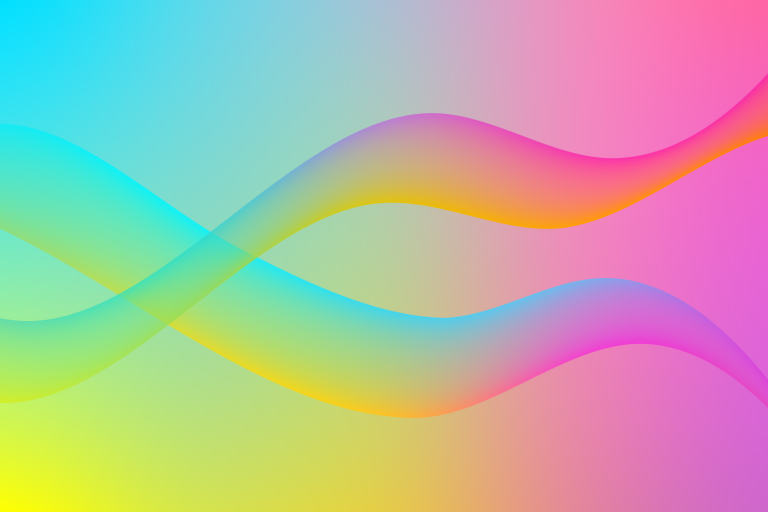
This background is drawn by a Shadertoy shader. Its source:

```glsl
// Two translucent silky ribbons crossing over a soft rainbow backdrop.
// The backdrop blends three horizontal colour ramps; each ribbon lies between
// two wave edges built from smooth steps and is shaded from edge to edge.

// Smooth curve through five evenly spaced colours, x from 0 to 1
vec3 ramp(vec3 c[5], float x) {
    float s = clamp(x, 0.0, 1.0) * 4.0;
    int i = min(int(s), 3);
    float t = s - float(i);
    vec3 a = c[max(i - 1, 0)], b = c[i], d = c[i + 1], e = c[min(i + 2, 4)];
    vec3 slopeIn = 0.5 * (d - a), slopeOut = 0.5 * (e - b);
    float h = t * t * (3.0 - 2.0 * t);
    return mix(b, d, h) + t * (1.0 - t) * ((1.0 - t) * slopeIn - t * slopeOut);
}

// Parabola that starts at zero
float bend(float x) {
    x = max(x, 0.0);
    return x * x;
}

// Ribbon edges: height as a function of x
float risingTop(float x) {
    return 0.373 + 4.5 * bend(0.036 - x) + 0.406 * smoothstep(0.036, 0.5625, x)
        - 0.088 * smoothstep(0.5625, 0.797, x) + 4.02 * bend(x - 0.797);
}

float risingBottom(float x) {
    return 0.213 + 0.391 * smoothstep(0.005, 0.508, x)
        - 0.051 * smoothstep(0.511, 0.7135, x) + 0.195 * smoothstep(0.7135, 1.055, x);
}

float fallingTop(float x) {
    return 0.758 - 0.078 * smoothstep(0.0, 0.3125, x) - 0.301 * smoothstep(0.0, 0.586, x)
        + 0.078 * smoothstep(0.573, 0.788, x) - 4.42 * bend(x - 0.788);
}

float fallingBottom(float x) {
    return 0.631 - 0.447 * smoothstep(-0.195, 0.54, x)
        + 0.1445 * smoothstep(0.54, 0.833, x) - 4.5 * bend(x - 0.833);
}

// Quadratic blend of the three backdrop rows
vec3 backdrop(vec2 uv) {
    vec3 top = ramp(vec3[5](vec3(0.0, 0.88, 1.0), vec3(0.36, 0.85, 0.92),
        vec3(0.67, 0.75, 0.83), vec3(0.94, 0.55, 0.74), vec3(1.0, 0.40, 0.64)), uv.x);
    vec3 middle = ramp(vec3[5](vec3(0.48, 0.92, 0.74), vec3(0.56, 0.86, 0.73),
        vec3(0.72, 0.81, 0.62), vec3(0.93, 0.54, 0.73), vec3(0.91, 0.39, 0.83)), uv.x);
    vec3 bottom = ramp(vec3[5](vec3(1.0, 1.0, 0.0), vec3(0.84, 0.90, 0.29),
        vec3(0.90, 0.80, 0.28), vec3(0.89, 0.53, 0.60), vec3(0.81, 0.40, 0.80)), uv.x);
    float y = uv.y;
    return top * y * (2.0 * y - 1.0) + middle * 4.0 * y * (1.0 - y)
        + bottom * (1.0 - y) * (1.0 - 2.0 * y);
}

// Smooth coverage of the positive side of a signed height
float coverage(float d) {
    return clamp(0.5 + d / max(fwidth(d), 1e-5), 0.0, 1.0);
}

// Lay a ribbon over a colour; its centre is sheerer than its edges
vec3 addRibbon(vec3 base, float y, float top, float bottom,
               vec3 topColor, vec3 bottomColor, float opacity) {
    float across = clamp((top - y) / (top - bottom), 0.0, 1.0);
    float sheer = 1.0 - 1.6 * across * (1.0 - across);
    float mask = coverage(top - y) * coverage(y - bottom);
    return mix(base, mix(topColor, bottomColor, across), mask * opacity * sheer);
}

void mainImage(out vec4 fragColor, in vec2 fragCoord) {
    vec2 uv = fragCoord / iResolution.xy;
    float x = uv.x;
    vec3 color = backdrop(uv);

    // Falling ribbon: cyan to violet above, yellow to magenta below
    vec3 cyanEdge = ramp(vec3[5](vec3(0.08, 0.92, 0.96), vec3(0.06, 0.95, 0.97),
        vec3(0.25, 0.84, 0.93), vec3(0.46, 0.70, 0.93), vec3(0.86, 0.26, 0.86)), x);
    vec3 goldEdge = ramp(vec3[5](vec3(0.55, 0.87, 0.50), vec3(0.88, 0.86, 0.18),
        vec3(0.99, 0.76, 0.14), vec3(0.96, 0.26, 0.80), vec3(0.90, 0.28, 0.76)), x);
    color = addRibbon(color, uv.y, fallingTop(x), fallingBottom(x), cyanEdge, goldEdge, 1.0);

    // Rising ribbon: teal to pink above, lime to orange below
    vec3 pinkEdge = ramp(vec3[5](vec3(0.33, 0.85, 0.68), vec3(0.18, 0.86, 0.80),
        vec3(0.72, 0.50, 0.83), vec3(0.97, 0.22, 0.68), vec3(0.97, 0.18, 0.66)), x);
    vec3 orangeEdge = ramp(vec3[5](vec3(0.84, 0.93, 0.10), vec3(0.60, 0.86, 0.32),
        vec3(0.88, 0.77, 0.05), vec3(1.0, 0.62, 0.02), vec3(1.0, 0.50, 0.03)), x);
    float opacity = mix(0.8, 1.0, smoothstep(0.2, 0.45, x));
    color = addRibbon(color, uv.y, risingTop(x), risingBottom(x), pinkEdge, orangeEdge, opacity);

    fragColor = vec4(clamp(color, 0.0, 1.0), 1.0);
}
```
